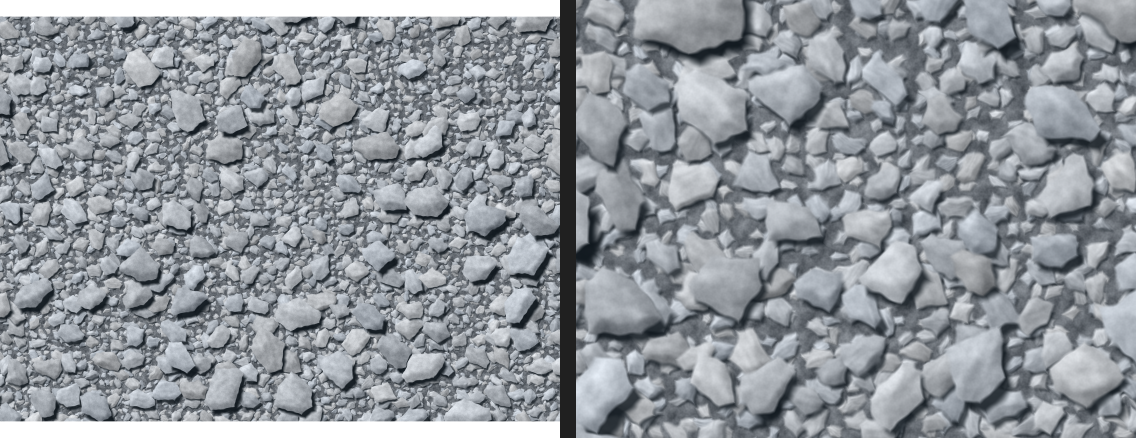
Left, the full canvas; right, a detail of the centre.
Write a Shadertoy shader that draws this texture.

```glsl
// Sunlit bed of crushed grey rock, angular stones over finer chips, between two white bands.

const float TAU = 6.2831853;
const vec3 SUN = vec3(-0.45, 0.60, 0.66);
const vec3 SHADOW_COLOR = vec3(0.06, 0.09, 0.115);

vec3 hash3(vec2 p) {
    vec3 q = fract(p.xyx * vec3(0.1031, 0.1030, 0.0973));
    q += dot(q, q.yxz + 33.33);
    return fract((q.xxy + q.yzz) * q.zyx);
}

float gradientNoise(vec2 p) {
    vec2 i = floor(p), f = p - i;
    vec2 u = f * f * f * (f * (f * 6.0 - 15.0) + 10.0);
    vec4 corner;
    for (int k = 0; k < 4; k++) {
        vec2 o = vec2(k & 1, k >> 1);
        float a = TAU * hash3(i + o).x;
        corner[k] = dot(vec2(cos(a), sin(a)), f - o);
    }
    return mix(mix(corner.x, corner.y, u.x), mix(corner.z, corner.w, u.x), u.y);
}

float fbm(vec2 p) {
    float sum = 0.0, amp = 0.6;
    for (int k = 0; k < 4; k++) {
        sum += amp * gradientNoise(p);
        p = mat2(1.6, 1.2, -1.2, 1.6) * p + 5.7;
        amp *= 0.6;
    }
    return sum;
}

// Cool grey of a given brightness
vec3 rockGrey(float v, float tint) {
    return vec3(v) + vec3(-0.022, 0.0, 0.026) * tint;
}

// Paints one faceted stone and its cast shadow over the ground; q is relative to its centre
vec3 paintStone(vec3 ground, vec2 q, vec2 id, float level, float blur, float grain) {
    vec3 shape = hash3(id + 11.3), look = hash3(id + 47.9);
    float size = mix(0.36, 0.55, shape.x);
    float axis = (shape.y - 0.5) * 2.6;
    vec2 shadowShift = vec2(0.075, -0.10) * mix(0.6, 1.35, look.z);

    // The flat top competes with the side facets; the lowest plane wins softly
    float topWeight = exp(-45.0 * mix(0.08, 0.2, shape.z));
    float weights = topWeight;
    float light = topWeight * (0.68 + 0.34 * (look.x - 0.5));
    float inside = 1.0, shadow = 1.0;
    for (int k = 0; k < 6; k++) {
        vec3 r = hash3(id + float(k) * 7.31 + 3.0);
        float a = TAU * (float(k) + 0.6 * (r.x - 0.5)) / 6.0 + shape.z * TAU;
        vec2 n = vec2(cos(a), sin(a));
        float reach = size * (1.0 - 0.42 * abs(sin(a - axis))) * mix(0.75, 1.1, r.y);
        float depth = reach - dot(n, q);
        inside = min(inside, depth);
        shadow = min(shadow, depth + dot(n, shadowShift));
        float slope = mix(0.3, 1.3, r.z);
        float w = exp(-45.0 * clamp(depth * slope, 0.0, 1.0));
        weights += w;
        light += w * dot(normalize(vec3(n * slope, 1.0)), SUN);
    }

    float strength = mix(0.5, 0.95, level);
    ground = mix(ground, SHADOW_COLOR, strength * smoothstep(-0.03, 0.04 + blur, shadow));
    float cover = smoothstep(-blur, blur, inside);
    if (cover > 0.0) {
        float c = cos(axis), s = sin(axis);
        vec2 along = mat2(c, -s, s, c) * q;
        float streak = gradientNoise(along * vec2(3.0, 10.0) + look.xy * 40.0);
        float v = 0.50 + 0.33 * light / weights + 0.13 * (look.y - 0.5);
        v += 0.07 * streak + 0.13 * grain;
        ground = mix(ground, rockGrey(v, mix(0.5, 1.4, look.z)), cover);
    }
    return ground;
}

void mainImage(out vec4 fragColor, in vec2 fragCoord) {
    vec2 uv = fragCoord / iResolution.y;
    float soft = max(0.0016, 0.8 / iResolution.y);
    float grain = fbm(uv * 75.0);

    // Slightly ragged outlines, and patches where the big stones give way to grit
    vec2 p = uv + 0.004 * vec2(gradientNoise(uv * 38.0), gradientNoise(uv * 38.0 + 71.0));
    p += 0.0025 * vec2(gradientNoise(uv * 95.0 + 9.0), gradientNoise(uv * 95.0 + 31.0));
    vec3 color = rockGrey(0.42 + 0.3 * grain, 1.0);

    // Layers run from dusty chips up to the largest stones
    for (int layer = 0; layer < 5; layer++) {
        float level = float(layer) / 4.0;
        float cells = 60.0 * pow(0.62, float(layer));
        vec2 g = p * cells + float(layer) * 13.7;
        vec2 home = floor(g);
        for (int k = 0; k < 9; k++) {
            vec2 cell = home + vec2(k % 3, k / 3) - 1.0;
            vec2 id = cell + float(layer) * 57.0;
            vec3 r = hash3(id);
            vec2 center = cell + 0.5 + 0.6 * (r.xy - 0.5);
            vec2 place = (center - float(layer) * 13.7) / cells;
            float grit = gradientNoise(place * 3.2 + 4.0) + 0.35 * (place.y - 0.5);
            float density = mix(1.0, 0.5, level * level) - 0.7 * level * grit;
            if (r.z < density) {
                color = paintStone(color, g - center, id, level, soft * cells, grain);
            }
        }
    }

    // White bands along the top and bottom
    float band = smoothstep(0.462 - soft, 0.462 + soft, abs(uv.y - 0.5));
    fragColor = vec4(mix(clamp(color, 0.0, 1.0), vec3(1.0), band), 1.0);
}
```
